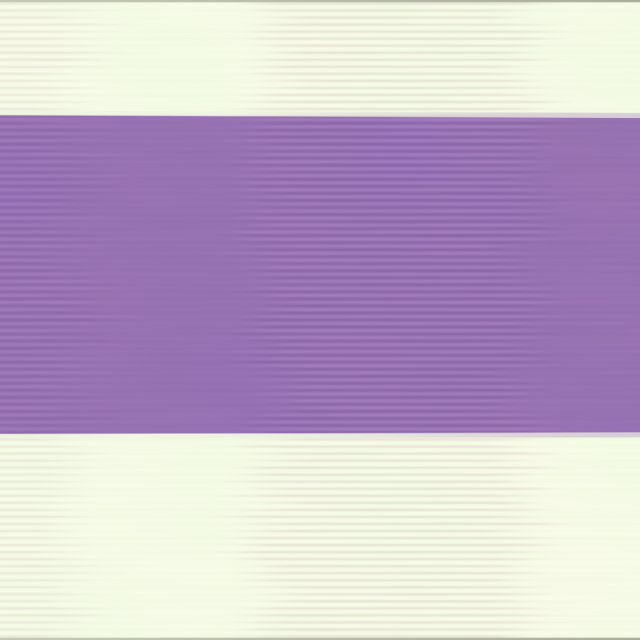
This texture is drawn by a Shadertoy shader. Its source:

```glsl
// Wide horizontal stripes of violet and pale cream on finely ribbed cloth.
// Bands are smoothed steps in y; ribs are a cosine whose strength varies along x,
// with ragged ends and faint streaks from gradient noise.

const vec3 CREAM        = vec3(0.960, 0.985, 0.900);
const vec3 CREAM_GROOVE = vec3(0.915, 0.900, 0.845);
const vec3 VIOLET       = vec3(0.592, 0.447, 0.700);
const vec3 VIOLET_DARK  = vec3(0.550, 0.410, 0.668);
const vec3 VIOLET_LIGHT = vec3(0.630, 0.480, 0.730);
const vec3 SEAM         = vec3(0.820, 0.780, 0.825);
const vec3 BORDER       = vec3(0.660, 0.680, 0.600);

const float BAND_LOW  = 0.3220;   // violet band limits
const float BAND_HIGH = 0.8200;
const float BAND_TILT = 0.0040;   // narrowing of the band toward the right
const float RIBS      = 91.0;     // ribs over the canvas height
const float SEAM_WIDTH   = 0.0075;
const float BORDER_WIDTH = 0.0035;
const float EDGE_SOFT    = 0.0013;
const float TAU = 6.2831853;

vec2 hashGradient(vec2 cell) {
    vec3 p = fract(cell.xyx * vec3(0.1031, 0.1030, 0.0973));
    p += dot(p, p.yzx + 33.33);
    float angle = TAU * fract((p.x + p.y) * p.z);
    return vec2(cos(angle), sin(angle));
}

float gradientNoise(vec2 p) {
    vec2 i = floor(p), f = fract(p);
    vec2 u = f * f * f * (f * (f * 6.0 - 15.0) + 10.0);
    float a = dot(hashGradient(i), f);
    float b = dot(hashGradient(i + vec2(1, 0)), f - vec2(1, 0));
    float c = dot(hashGradient(i + vec2(0, 1)), f - vec2(0, 1));
    float d = dot(hashGradient(i + vec2(1, 1)), f - vec2(1, 1));
    return mix(mix(a, b, u.x), mix(c, d, u.x), u.y);
}

// Rib strength along x: clear at the left and centre right, faint elsewhere
float ribStrength(vec2 uv) {
    float ragged = 0.07 * gradientNoise(vec2(uv.x * 3.0, uv.y * RIBS * 0.7))
                 + 0.05 * gradientNoise(vec2(uv.x * 2.0, uv.y * 9.0) + 17.0);
    float x = uv.x + ragged;
    float left = 1.0 - smoothstep(0.05, 0.19, x);
    float centre = smoothstep(0.35, 0.47, x) * (1.0 - smoothstep(0.76, 0.87, x));
    return 0.10 + 0.90 * max(0.75 * left, centre);
}

// Coverage of a line of given full width around distance zero
float softLine(float d, float width, float soft) {
    return 1.0 - smoothstep(0.5 * width - soft, 0.5 * width + soft, abs(d));
}

void mainImage(out vec4 fragColor, in vec2 fragCoord) {
    vec2 uv = fragCoord / iResolution.xy;
    float soft = max(EDGE_SOFT, 1.0 / iResolution.y);

    // Ribs and fine streaks
    float rib = cos(TAU * RIBS * uv.y);
    float strength = ribStrength(uv);
    float streak = gradientNoise(vec2(uv.x * 5.0, uv.y * 130.0) + 41.0);
    float cloud = gradientNoise(uv * vec2(4.0, 5.0) + 7.0);

    // Violet cloth: raised light ribs between darker grooves
    float relief = rib * strength + 0.35 * streak;
    vec3 violet = mix(VIOLET, relief > 0.0 ? VIOLET_LIGHT : VIOLET_DARK, abs(relief));
    violet += 0.012 * cloud * vec3(-1.0, -0.3, 1.0);

    // Cream cloth: narrow warm grooves
    float groove = pow(0.5 - 0.5 * rib, 2.0) * strength;
    vec3 cream = mix(CREAM, CREAM_GROOVE, groove);
    cream += 0.010 * streak + 0.015 * cloud * vec3(-1.0, 0.2, -0.6);

    // Band with slightly slanted edges
    float low = BAND_LOW + 0.5 * BAND_TILT * uv.x;
    float high = BAND_HIGH - BAND_TILT * uv.x;
    float inside = min(uv.y - low, high - uv.y);
    vec3 color = mix(cream, violet, smoothstep(-soft, soft, inside));

    // Greyish seams outside the band, stronger toward the right
    float seam = softLine(inside + 0.5 * SEAM_WIDTH, SEAM_WIDTH, soft);
    color = mix(color, SEAM, seam * mix(0.12, 0.85, smoothstep(0.3, 1.0, uv.x)));

    // Shaded line where the cloth repeats, at the top and bottom
    float border = softLine(min(uv.y, 1.0 - uv.y), 2.0 * BORDER_WIDTH, soft);
    color = mix(color, BORDER, border * mix(0.65, 1.0, uv.x));

    fragColor = vec4(clamp(color, 0.0, 1.0), 1.0);
}
```
